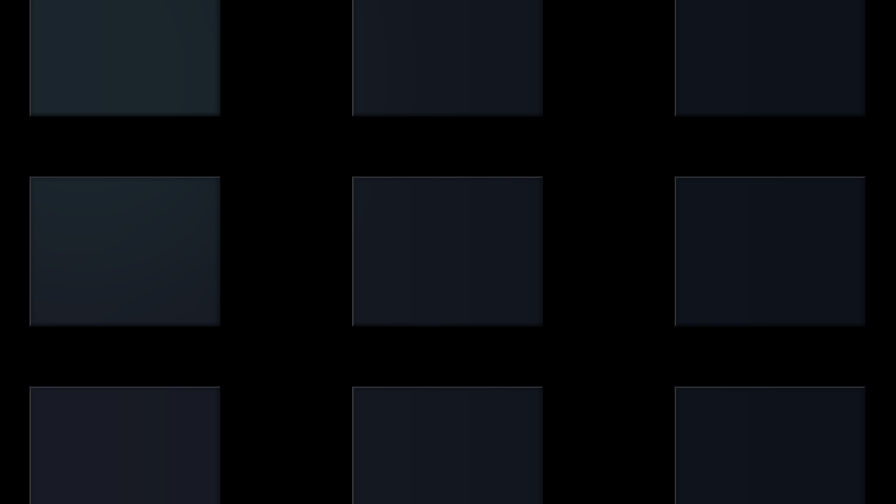
A WebGL 1 fragment shader for this pattern:

```glsl
precision highp float;
// Dark bevelled panels in a wide black grid, tinted by a faint teal glow.

uniform vec2 u_resolution;

// Signed distance to a box of the given half size.
float boxDistance(vec2 p, vec2 halfSize) {
  vec2 d = abs(p) - halfSize;
  return length(max(d, 0.0)) + min(max(d.x, d.y), 0.0);
}

// Fades from one at an edge to zero at the given depth.
float edgeBand(float depth, float width) {
  return 1.0 - smoothstep(0.0, width, depth);
}

// Panel face: slate on the left, navy on the right, teal at upper left.
vec3 faceColor(vec2 p, float aspect) {
  vec3 slate = vec3(0.095, 0.107, 0.145);
  vec3 navy = vec3(0.053, 0.073, 0.105);
  float glow = 1.0 - smoothstep(0.15, 0.65, length(p - vec2(0.2, 0.85)));
  return mix(slate, navy, smoothstep(0.0, 1.0, p.x / aspect))
       + vec3(0.010, 0.040, 0.031) * glow;
}

void main() {
  vec2 p = gl_FragCoord.xy / u_resolution.y;
  float aspect = u_resolution.x / u_resolution.y;
  float pixel = 1.0 / u_resolution.y;

  // Repeat around the canvas centre, in units of its height.
  vec2 pitch = vec2(0.640, 0.4167);
  vec2 halfSize = vec2(0.1893, 0.1488);
  vec2 q = p - vec2(0.5 * aspect - 0.001, 0.501);
  q = (fract(q / pitch + 0.5) - 0.5) * pitch;

  // Depth inward from the lit and the shaded edges.
  float left = q.x + halfSize.x;
  float right = halfSize.x - q.x;
  float top = halfSize.y - q.y;
  float bottom = q.y + halfSize.y;
  float lit = min(left, top);
  float shaded = min(right, bottom);

  vec3 color = faceColor(p, aspect);

  // Soft bevel: a shallow groove inside the lit edges, dark lower right.
  color *= 1.0 - 0.18 * edgeBand(lit, 0.014);
  color *= 1.0 - 0.30 * edgeBand(right, 0.014);
  color *= 1.0 - 0.50 * edgeBand(bottom, 0.010);

  // Thin highlight along the left and top, mitred at the corners.
  float miter = smoothstep(-pixel, pixel, shaded - lit);
  float line = 1.0 - smoothstep(0.0030 - 0.5 * pixel, 0.0030 + 0.5 * pixel, lit);
  vec3 rim = mix(vec3(0.19, 0.205, 0.225), vec3(0.235, 0.23, 0.24), step(left, top));
  color = mix(color, rim, line * miter * 0.9);

  float panel = 1.0 - smoothstep(-0.5 * pixel, 0.5 * pixel, boxDistance(q, halfSize));
  gl_FragColor = vec4(color * panel, 1.0);
}
```
